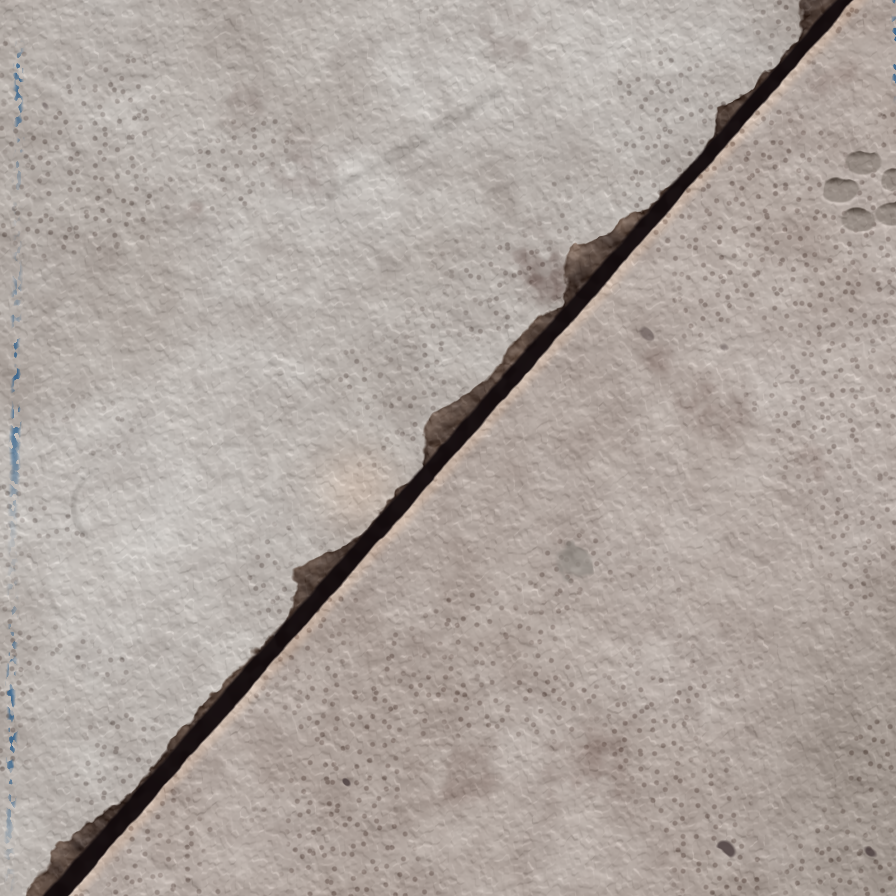
Reproduce this texture procedurally as a WebGL 2 fragment shader.

```glsl
#version 300 es
precision highp float;
// Two weathered stone slabs parted by a dark diagonal joint with a chipped upper lip.
// Cellular noise gives the mottling, grain and pits; the chips are a sum of bumps
// along the joint, and stains, hollows and paint flecks are layered on top.
uniform vec2 u_resolution;
out vec4 fragColor;

vec2 hash2(vec2 p) {
  vec3 q = fract(p.xyx * vec3(.1031, .1030, .0973));
  q += dot(q, q.yzx + 33.33);
  return fract((q.xx + q.yz) * q.zy);
}

// x: distance to the nearest cell point, y: smoothly blended cell value
vec2 cells(vec2 p) {
  vec2 id = floor(p), f = p - id;
  float nearest = 2., sum = 0., weight = 0.;
  for (int j = -1; j <= 1; j++)
    for (int i = -1; i <= 1; i++) {
      vec2 g = vec2(i, j), r = g + hash2(id + g) - f;
      float d = dot(r, r), k = exp(-6. * d);
      nearest = min(nearest, d);
      sum += k * hash2(id + g + 17.).x;
      weight += k;
    }
  return vec2(sqrt(nearest), sum / weight);
}

float mottle(vec2 p) {
  float sum = 0., amp = .5;
  for (int i = 0; i < 4; i++) {
    sum += amp * (cells(p).y - .5);
    p = mat2(1.6, 1.2, -1.2, 1.6) * p + 7.3;
    amp *= .6;
  }
  return sum;
}

// Brightness of grain lit from above
float relief(vec2 p) {
  return cells(p).y - cells(p + vec2(.15, .45)).y;
}

float segment(vec2 p, vec2 a, vec2 b) {
  vec2 d = b - a;
  return length(p - a - d * clamp(dot(p - a, d) / dot(d, d), 0., 1.));
}

// Width of the broken lip; each chip is position, spread, depth
float chipWidth(float y) {
  const vec3 chips[8] = vec3[8](
    vec3(.05, .06, .032), vec3(.362, .026, .036), vec3(.535, .035, .038), vec3(.625, .03, .016),
    vec3(.715, .03, .045), vec3(.875, .018, .019), vec3(1., .025, .037), vec3(.19, .04, .01));
  float w = .026;
  for (int i = 0; i < 8; i++) {
    float t = (y - chips[i].x) / chips[i].y;
    w += chips[i].z * exp(-t * t);
  }
  return w;
}

void main() {
  vec2 uv = gl_FragCoord.xy / u_resolution;
  float broad = mottle(uv * 5.), fine = mottle(uv * 24. + 3.);
  float grain = relief(uv * 190.), lumps = relief(uv * 85.);
  float rough = cells(uv * 75. + 9.).y - .5;

  // Signed horizontal distance from the joint: positive on the upper left slab
  float side = .0755 + .877 * uv.y - uv.x + .004 * fine + .002 * rough;

  // Slab tones
  vec3 stone = mix(vec3(.695, .650, .624), vec3(.722, .696, .676), smoothstep(-.01, .01, side));
  stone += broad * vec3(.13, .15, .16) + fine * vec3(.11, .12, .12);
  float corner = smoothstep(.15, -.05, length((uv - vec2(1.02, .06)) * vec2(1., .6)) - .1 + .15 * broad);
  stone = mix(stone, vec3(.60, .56, .53) + .08 * fine, .75 * corner);
  float peach = exp(-dot(uv - vec2(.4, .455), uv - vec2(.4, .455)) * 500.);
  stone += vec3(.035, .0, -.025) * peach;

  // Soft stains: centre, radius, strength
  const vec4 stains[11] = vec4[11](
    vec4(.60, .70, .040, .16), vec4(.34, .82, .035, .07), vec4(.27, .88, .030, .06),
    vec4(.58, .97, .035, .07), vec4(.655, .145, .040, .08), vec4(.52, .125, .035, .07),
    vec4(.79, .555, .040, .07), vec4(.906, .485, .018, .08), vec4(.219, .768, .010, .10),
    vec4(.94, .92, .030, .06), vec4(.735, .595, .014, .09));
  for (int i = 0; i < 11; i++) {
    float d = length(uv - stains[i].xy) / stains[i].z + 1.4 * fine;
    stone -= stains[i].w * smoothstep(1.5, .2, d) * (.7 + 1.5 * rough) * vec3(.85, 1., 1.);
  }

  // Diagonal scrape and a faint curved scratch
  float scrape = segment(uv, vec2(.37, .785), vec2(.56, .9)) + .012 * fine;
  stone -= .09 * smoothstep(.012, .001, scrape) * (.7 + rough);
  vec2 arc = uv - vec2(.125, .435);
  stone -= .07 * smoothstep(.005, .001, abs(length(arc) - .043)) * smoothstep(-.01, -.03, arc.x);

  // Grain, then pits gathered into patches
  stone += .115 * grain + .075 * lumps;
  float pits = smoothstep(.24, .10, cells(uv * 62.).x) * smoothstep(-.04, .14, mottle(uv * 7. + 20.));
  stone -= pits * vec3(.14, .15, .15);

  // Ring of five shallow hollows, shaded under their upper rims
  for (int k = 0; k < 5; k++) {
    float a = radians(105. + 70. * float(k));
    vec2 p = (uv - vec2(.972, .785) - .034 * vec2(cos(a), sin(a))) / vec2(.020, .014);
    float r = length(p) + .25 * rough, bowl = smoothstep(1.08, .88, r);
    stone = mix(stone, vec3(.55, .51, .48) + .08 * grain, .75 * bowl);
    stone -= .25 * bowl * smoothstep(.3, 1., p.y);
    stone += .07 * smoothstep(.25, .0, abs(r - 1.08)) * smoothstep(-.2, -.9, p.y);
  }

  // Grey plug and small dark holes: centre, radius
  float plug = smoothstep(1.15, .8, length(uv - vec2(.641, .375)) / .021 + 1.2 * rough);
  stone = mix(stone, vec3(.56, .535, .51) + .18 * lumps, .75 * plug);
  const vec3 holes[6] = vec3[6](vec3(.81, .052, .008), vec3(.971, .049, .006), vec3(.386, .127, .005),
    vec3(.05, .883, .005), vec3(.723, .627, .007), vec3(.807, .612, .006));
  for (int i = 0; i < 6; i++) {
    vec2 p = (uv - holes[i].xy) / holes[i].z;
    float hole = smoothstep(1.2, .6, length(p + vec2(.4 * p.y, 0.)) + rough);
    stone = mix(stone, vec3(.30, .25, .25), hole * (i < 3 ? .85 : .45));
  }

  // Blue paint flecks down the left edge and in the upper right corner
  float fleck = smoothstep(.50, .68, cells(uv * vec2(260., 170.)).y + .6 * broad);
  float paint = smoothstep(.007, .001, abs(uv.x - .010 - .012 * uv.y + .006 * fine))
    * smoothstep(.96, .92, uv.y) * (.55 + .45 * sin(uv.y * 17. + 4.5));
  paint += smoothstep(.994, .999, uv.x) * smoothstep(.88, .92, uv.y);
  stone = mix(stone, vec3(.17, .37, .55), clamp(paint * fleck, 0., 1.) * .85);

  // Sunlit arris on the lower slab
  stone += vec3(.085, .05, .02) * smoothstep(-.022, -.003, side) * smoothstep(.004, -.002, side);

  // Chipped lip, darker toward the gap and beneath its outer rim
  float width = chipWidth(uv.y) + .028 * fine + .010 * rough;
  float lip = smoothstep(-.0025, .0025, width - side) * smoothstep(0., .004, side);
  vec3 broken = mix(vec3(.31, .25, .22), vec3(.47, .40, .36), smoothstep(.02, .075, side));
  broken += vec3(.30, .26, .22) * fine + .13 * lumps + .10 * grain;
  broken -= .07 * smoothstep(.010, .0, width - side);
  vec3 color = mix(stone, broken, lip);

  // Shadowed gap
  float gap = mix(.027, .020, uv.y) + .008 * fine;
  float shadow = smoothstep(-.002, .002, side) * smoothstep(.003, -.003, side - gap);
  color = mix(color, vec3(.085, .055, .06) + .03 * rough, shadow);
  fragColor = vec4(clamp(color, 0., 1.), 1.);
}
```
